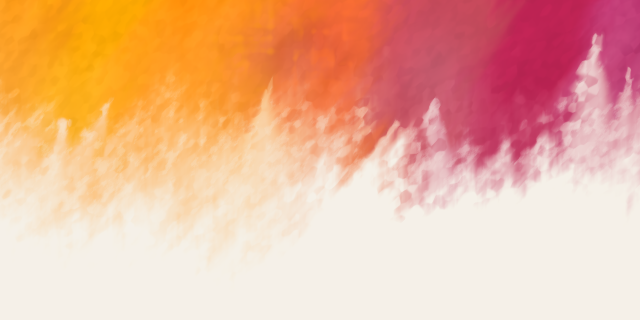
A WebGL 1 fragment shader for this background:

```glsl
precision highp float;
// Brushed watercolour wash: orange to magenta, fading down into cream paper.

uniform vec2 u_resolution;

const vec3 PAPER   = vec3(0.960, 0.943, 0.908);
const vec3 AMBER   = vec3(1.00, 0.61, 0.08);
const vec3 GOLD    = vec3(1.00, 0.67, 0.01);
const vec3 ORANGE  = vec3(1.00, 0.56, 0.04);
const vec3 CORAL   = vec3(0.96, 0.42, 0.20);
const vec3 ROSE    = vec3(0.79, 0.29, 0.36);
const vec3 CRIMSON = vec3(0.75, 0.14, 0.33);
const vec3 MAGENTA = vec3(0.74, 0.20, 0.44);
const vec3 RUST    = vec3(0.86, 0.35, 0.22);
const vec3 MAUVE   = vec3(0.76, 0.38, 0.46);
const vec3 PEACH   = vec3(0.985, 0.78, 0.54);
const vec3 SALMON  = vec3(0.95, 0.67, 0.53);
const vec3 PINK    = vec3(0.86, 0.57, 0.63);

const vec2 STROKE_DIR = vec2(0.64, 0.77);
const float STROKE_REACH = 0.30;  // how far strokes push the wash edge
const float DAB_REACH = 0.065;    // raggedness of the wash edge
const float DRIP_REACH = 0.15;    // vertical streaking of the wash edge
const float TONE_GRAIN = 0.08;    // light and dark variation in the paint
const float FLECK_STRENGTH = 0.26;

float hash(vec2 p) {
  vec3 q = fract(p.xyx * 0.1031);
  q += dot(q, q.yzx + 33.33);
  return fract((q.x + q.y) * q.z);
}

float noise(vec2 p) {
  vec2 i = floor(p), f = fract(p);
  f = f * f * (3.0 - 2.0 * f);
  return mix(mix(hash(i), hash(i + vec2(1.0, 0.0)), f.x),
             mix(hash(i + vec2(0.0, 1.0)), hash(i + 1.0), f.x), f.y);
}

float fbm(vec2 p) {
  float sum = 0.0, amp = 0.53;
  for (int i = 0; i < 4; i++) {
    sum += amp * noise(p);
    p = p * 2.03 + 17.1;
    amp *= 0.5;
  }
  return sum;
}

// Soft-edged cells of flat tone, like small dabs of paint
float dabs(vec2 p) {
  vec2 cell = floor(p);
  float sum = 0.0, total = 0.0001;
  for (int y = -1; y <= 1; y++) {
    for (int x = -1; x <= 1; x++) {
      vec2 c = cell + vec2(float(x), float(y));
      vec2 d = c + vec2(hash(c), hash(c + 41.7)) - p;
      float w = exp(-9.0 * dot(d, d));
      sum += w * hash(c + 89.3);
      total += w;
    }
  }
  return sum / total;
}

// Tapered streak of bare paper from foot to tip
float wisp(vec2 p, vec2 foot, vec2 tip, float width) {
  vec2 axis = tip - foot;
  float h = clamp(dot(p - foot, axis) / dot(axis, axis), 0.0, 1.0);
  return 1.0 - smoothstep(0.2, 1.0, length(p - foot - axis * h) / (width * (1.0 - 0.75 * h)));
}

float blob(vec2 p, vec2 centre, vec2 size) {
  vec2 d = (p - centre) / size;
  return exp(-dot(d, d));
}

// Heights where solid paint stops (x) and where the tint dies out (y)
vec2 washEdges(float u) {
  vec2 e = mix(vec2(0.75, 0.21), vec2(0.62, 0.19), smoothstep(0.00, 0.13, u));
  e = mix(e, vec2(0.66, 0.15), smoothstep(0.17, 0.27, u));
  e = mix(e, vec2(0.72, 0.12), smoothstep(0.29, 0.40, u));
  e = mix(e, vec2(0.63, 0.37), smoothstep(0.42, 0.54, u));
  e = mix(e, vec2(0.58, 0.38), smoothstep(0.58, 0.66, u));
  e = mix(e, vec2(0.60, 0.35), smoothstep(0.68, 0.77, u));
  e = mix(e, vec2(0.64, 0.40), smoothstep(0.78, 0.87, u));
  return mix(e, vec2(0.74, 0.33), smoothstep(0.87, 0.98, u));
}

vec3 pigment(float u) {
  vec3 c = mix(AMBER, GOLD, smoothstep(0.00, 0.13, u));
  c = mix(c, ORANGE, smoothstep(0.15, 0.28, u));
  c = mix(c, CORAL, smoothstep(0.33, 0.50, u));
  c = mix(c, ROSE, smoothstep(0.55, 0.63, u));
  c = mix(c, CRIMSON, smoothstep(0.71, 0.79, u));
  return mix(c, MAGENTA, smoothstep(0.86, 0.97, u));
}

void main() {
  vec2 uv = gl_FragCoord.xy / u_resolution;
  vec2 p = vec2(uv.x * 2.0, uv.y);

  // Brush textures
  vec2 along = vec2(dot(p, STROKE_DIR), dot(p, vec2(-STROKE_DIR.y, STROKE_DIR.x)));
  float stroke = fbm(along * vec2(3.5, 13.0) + 5.0) - 0.5;
  float dab = dabs(along * vec2(34.0, 52.0) + 70.0) - 0.5;
  float drip = fbm(p * vec2(24.0, 4.0)) - 0.5;
  float fleck = fbm(along * vec2(26.0, 52.0) + 90.0);

  // Depth into the fade: 0 at solid paint, 1 at bare paper
  vec2 edges = washEdges(uv.x + 0.04 * stroke);
  float ragged = STROKE_REACH * stroke + DAB_REACH * dab + DRIP_REACH * drip;
  float depth = (edges.x - uv.y + ragged) / (edges.x - edges.y);

  // Pale streaks pulled up through the paint
  vec2 q = p + vec2(0.06 * stroke + 0.02 * dab, 0.08 * drip);
  float pale = wisp(q, vec2(1.83, 0.56), vec2(1.87, 0.88), 0.11);
  pale = max(pale, 0.7 * wisp(q, vec2(1.95, 0.58), vec2(1.96, 0.77), 0.06));
  pale = max(pale, 0.8 * wisp(q, vec2(1.36, 0.42), vec2(1.37, 0.68), 0.08));
  pale = max(pale, 0.9 * wisp(q, vec2(1.13, 0.44), vec2(1.23, 0.61), 0.08));
  pale = max(pale, 0.5 * wisp(q, vec2(0.83, 0.48), vec2(0.83, 0.74), 0.08));
  pale = max(pale, 0.8 * wisp(q, vec2(0.15, 0.40), vec2(0.19, 0.62), 0.09));
  pale = max(pale, 0.5 * wisp(q, vec2(0.24, 0.48), vec2(0.35, 0.68), 0.06));
  depth = mix(depth, max(depth, 0.66), pale * (0.8 + 0.4 * dab));

  // Paint colour with overlaid patches
  vec3 paint = pigment(uv.x + 0.15 * (0.8 - uv.y) + 0.12 * stroke);
  float scratch = noise(p * vec2(52.0, 9.0)) + noise(p * vec2(10.0, 50.0)) + 0.5 * dab;
  float patchArea = blob(p, vec2(0.96, 0.83), vec2(0.20, 0.12));
  paint = mix(paint, RUST, 0.95 * patchArea * smoothstep(0.4, 1.1, scratch));
  paint = mix(paint, MAUVE, 0.65 * blob(p, vec2(1.36, 0.76), vec2(0.14, 0.15)));
  paint *= 1.0 + TONE_GRAIN * (1.4 * stroke + 0.6 * dab);

  // Fade through a tint into paper, with dry flecks along the edge
  vec3 tint = mix(PEACH, SALMON, smoothstep(0.38, 0.53, uv.x));
  tint = mix(tint, PINK, smoothstep(0.55, 0.70, uv.x));
  float thinning = 0.22 * smoothstep(-0.8, 0.0, depth) + 0.78 * smoothstep(-0.10, 0.42, depth);
  vec3 color = mix(paint, tint, thinning);
  color = mix(color, PAPER, smoothstep(0.24, 0.92, depth));
  float dry = smoothstep(-0.1, 0.25, depth) * (1.0 - smoothstep(0.5, 1.0, depth));
  color = mix(color, PAPER, FLECK_STRENGTH * dry * smoothstep(0.50, 0.72, fleck));

  gl_FragColor = vec4(clamp(color, 0.0, 1.0), 1.0);
}
```
